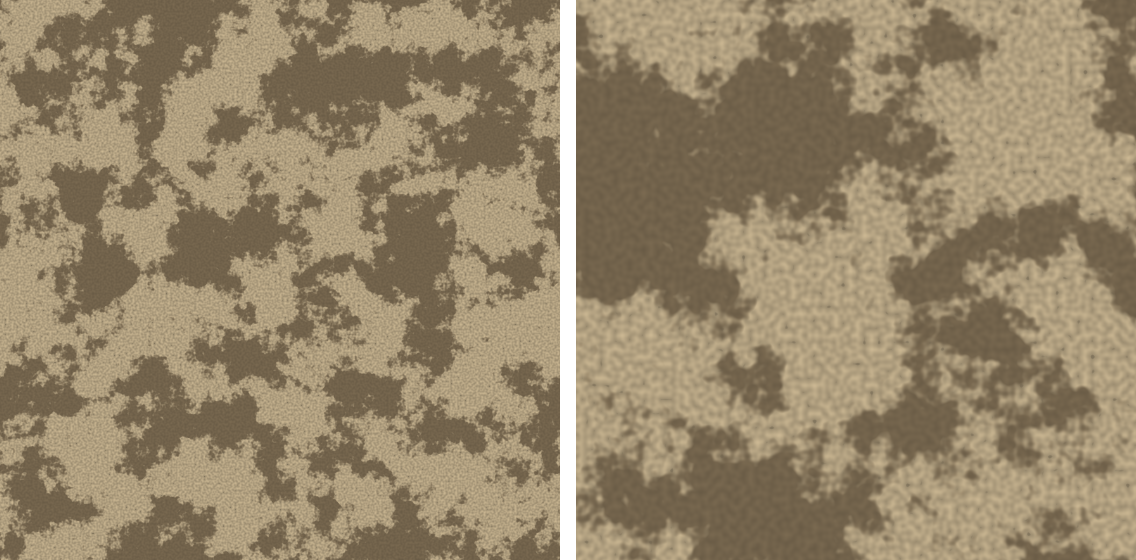
Left: the whole. Right: its middle third, enlarged.
This texture is drawn by a three.js fragment shader. Its source:

```glsl
// Mottled two-tone earth: ragged dark patches over pale, sandy ground.
// Wrapping gradient noise is summed over octaves and cut by a soft threshold,
// then a fine grain, stronger on the pale ground, is laid on top.

varying vec2 vUv;

const vec3 DARK_EARTH = vec3(0.445, 0.385, 0.294);
const vec3 PALE_SAND = vec3(0.694, 0.626, 0.500);

const float PATCH_CELLS = 7.0;    // largest patches across the tile
const int PATCH_OCTAVES = 6;
const float PATCH_GAIN = 0.70;    // raggedness of the patch edges
const float PATCH_LEVEL = -0.035; // lower values give more pale ground
const float PATCH_EDGE = 0.14;    // half width of the colour transition

const float GRAIN_CELLS = 236.0;
const float GRAIN_DARK = 0.11;
const float GRAIN_PALE = 0.22;
const float SPECK_DEPTH = 0.14;

const float TAU = 6.2831853;

float hash(vec2 p) {
  vec3 q = fract(vec3(p.xyx) * 0.1031);
  q += dot(q, q.yzx + 33.33);
  return fract((q.x + q.y) * q.z);
}

// Dot product of a lattice corner's random unit gradient with the offset
float corner(vec2 cell, vec2 offset, float period, float seed) {
  float angle = TAU * hash(mod(cell, period) + seed * vec2(17.0, 43.0));
  return dot(vec2(cos(angle), sin(angle)), offset);
}

// Gradient noise that repeats after a whole number of cells
float gradientNoise(vec2 p, float period, float seed) {
  vec2 cell = floor(p);
  vec2 f = p - cell;
  vec2 fade = f * f * f * (f * (f * 6.0 - 15.0) + 10.0);
  vec2 right = vec2(1.0, 0.0);
  vec2 up = vec2(0.0, 1.0);
  float low = mix(corner(cell, f, period, seed),
                  corner(cell + right, f - right, period, seed), fade.x);
  float high = mix(corner(cell + up, f - up, period, seed),
                   corner(cell + 1.0, f - 1.0, period, seed), fade.x);
  return mix(low, high, fade.y);
}

// Octave sum; each octave is shifted so that the lattices do not line up
float patchField(vec2 uv) {
  float sum = 0.0;
  float weight = 1.0;
  float cells = PATCH_CELLS;
  for (int i = 0; i < PATCH_OCTAVES; i++) {
    float seed = float(i) + 1.0;
    vec2 shift = seed * vec2(0.37, 0.61);
    sum += weight * gradientNoise(uv * cells + shift, cells, seed);
    weight *= PATCH_GAIN;
    cells *= 2.0;
  }
  return sum;
}

void main() {
  // Patches
  float field = patchField(vUv);
  float pale = smoothstep(PATCH_LEVEL - PATCH_EDGE, PATCH_LEVEL + PATCH_EDGE, field);
  vec3 color = mix(DARK_EARTH, PALE_SAND, pale);

  // Fine grain
  float grain = gradientNoise(vUv * GRAIN_CELLS + 0.29, GRAIN_CELLS, 11.0);
  color *= 1.0 + grain * mix(GRAIN_DARK, GRAIN_PALE, pale);

  // Sparse dark specks in the deepest grain
  color *= 1.0 - SPECK_DEPTH * pale * smoothstep(0.42, 0.62, -grain);

  gl_FragColor = vec4(color, 1.0);
}
```
